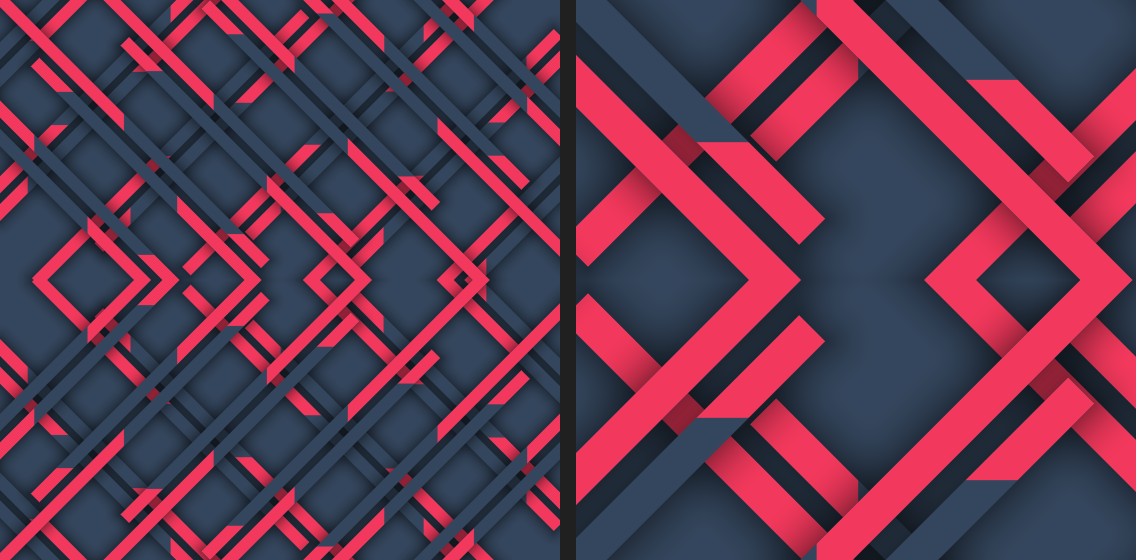
Left: the whole. Right: its middle third, enlarged.
A three.js fragment shader for this pattern:

```glsl
// Lattice of diagonal ribbons, part red and part slate, mirrored about the middle.
// Two layers of repeated ribbon pairs are laid over each other; each layer first
// casts a soft shadow on what lies below, then paints its ribbons.

varying vec2 vUv;

const float CANVAS = 768.0;      // design units across the canvas
const float HALF_WIDTH = 12.0;   // ribbon half width, measured along x
const float DIAGONAL = 0.70710678;
const float ENDLESS = 4000.0;
const float SHADOW_REACH = 25.0;
const float SHADOW_DEPTH = 0.37;

const vec3 SLATE = vec3(0.205, 0.275, 0.365);
const vec3 RED = vec3(0.95, 0.22, 0.36);

// Soft edge: 0 below zero, 1 above
float edge(float d, float blur) {
  return smoothstep(-blur, blur, d);
}

// Signed distance to a ribbon; track holds (along, across), span its two ends
float ribbonDistance(vec2 track, vec2 span, float centre) {
  vec2 q = vec2(max(span.x - track.x, track.x - span.y),
                abs(track.y - centre) - HALF_WIDTH) * DIAGONAL;
  return length(max(q, 0.0)) + min(max(q.x, q.y), 0.0);
}

// Red ribbon with a slate stretch between a vertical and a horizontal cut;
// side gives the sign of the slate side of each cut
vec3 ribbonColor(vec2 p, vec2 cut, vec2 side, float blur) {
  vec2 inside = (p - cut) * side;
  return mix(RED, SLATE, edge(inside.x, blur) * edge(inside.y, blur));
}

float shadow(float d) {
  float fade = clamp(1.0 - d / SHADOW_REACH, 0.0, 1.0);
  return 1.0 - SHADOW_DEPTH * fade * fade;
}

// Adds one ribbon to a layer's paint (colour, coverage) and shade
void addRibbon(float d, vec3 color, float blur, inout vec4 paint, inout float shade) {
  float cover = edge(-d, blur);
  paint = vec4(mix(paint.rgb, color, cover), max(paint.a, cover));
  shade *= shadow(max(d, 0.0));
}

vec3 applyLayer(vec3 below, vec4 paint, float shade) {
  return mix(below * shade, paint.rgb, paint.a);
}

// Lower layer: pairs rising toward the right
vec3 risingLayer(vec3 below, vec2 p, float blur) {
  vec4 paint = vec4(SLATE, 0.0);
  float shade = 1.0;
  for (int i = -2; i <= 3; i++) {
    float k = float(i);
    vec2 q = p - k * vec2(141.0, 42.5) - step(0.5, k) * vec2(65.0, -58.0);
    vec2 track = vec2(q.x - q.y, q.x + q.y);
    addRibbon(ribbonDistance(track, vec2(-338.0, 400.0), 437.0),
              ribbonColor(q, vec2(375.0, 214.0), vec2(-1.0, -1.0), blur),
              blur, paint, shade);
    addRibbon(ribbonDistance(track, vec2(-204.0, ENDLESS), 475.0),
              ribbonColor(q, vec2(179.0, 141.0), vec2(1.0, 1.0), blur),
              blur, paint, shade);
  }
  return applyLayer(below, paint, shade);
}

// Upper layer: pairs falling toward the right
vec3 fallingLayer(vec3 below, vec2 p, float blur) {
  vec4 paint = vec4(SLATE, 0.0);
  float shade = 1.0;
  for (int i = -1; i <= 4; i++) {
    float k = float(i);
    vec2 q = p - k * vec2(123.0, -28.5) - step(1.5, k) * vec2(-12.0, -22.0);
    vec2 track = vec2(q.x + q.y, q.x - q.y);
    addRibbon(ribbonDistance(track, vec2(-ENDLESS, 726.0), 2.0),
              ribbonColor(q, vec2(170.0, 321.0), vec2(1.0, -1.0), blur),
              blur, paint, shade);
    addRibbon(ribbonDistance(track, vec2(133.0, ENDLESS), -37.0),
              ribbonColor(q, vec2(243.0, 126.0), vec2(-1.0, 1.0), blur),
              blur, paint, shade);
  }
  return applyLayer(below, paint, shade);
}

void main() {
  // Fold the canvas: y runs from the top and bottom edges to the middle
  vec2 p = CANVAS * vec2(vUv.x, 0.5 - abs(vUv.y - 0.5));
  float blur = 0.7 * CANVAS * fwidth(vUv.x);

  vec3 color = risingLayer(SLATE, p, blur);
  color = fallingLayer(color, p, blur);
  gl_FragColor = vec4(color, 1.0);
}
```
